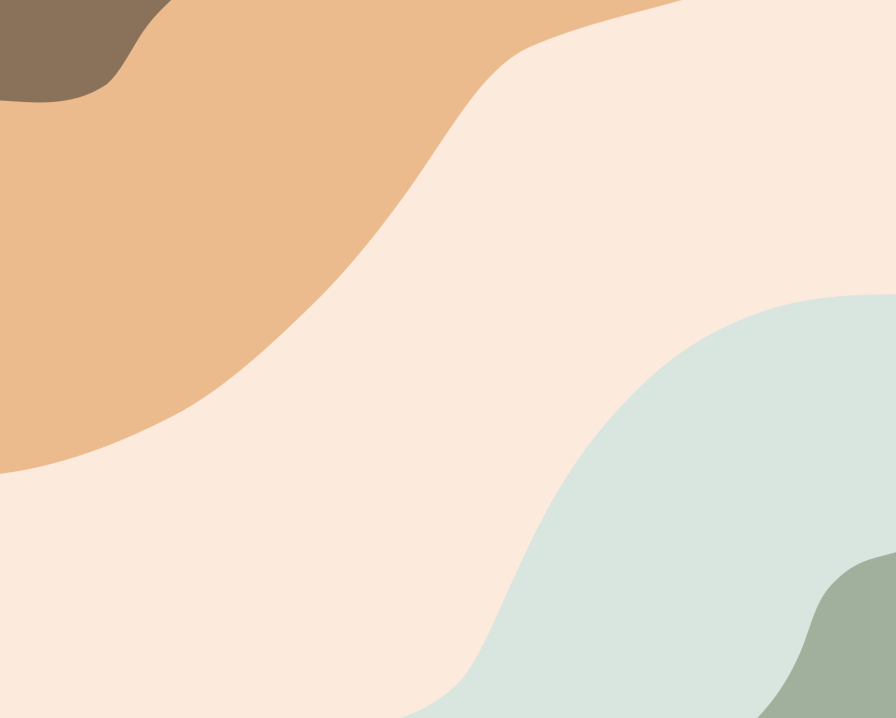
Give the GLSL for this background, as a WebGL 1 fragment shader.

```glsl
precision highp float;

uniform vec2 u_resolution;

const vec3 CREAM = vec3(0.990, 0.918, 0.867);
const vec3 APRICOT = vec3(0.922, 0.733, 0.553);
const vec3 BROWN = vec3(0.537, 0.447, 0.349);
const vec3 MINT = vec3(0.851, 0.898, 0.875);
const vec3 SAGE = vec3(0.627, 0.690, 0.616);
const float EDGE_SOFTNESS = 0.75; // half width of the edge blend, in pixels

// Curve knots: x, height and slope, in fractions of the canvas
const vec3 APRICOT_A = vec3(0.0, 0.340, 0.16);
const vec3 APRICOT_B = vec3(0.195, 0.422, 0.65);
const vec3 APRICOT_C = vec3(0.352, 0.580, 1.23);
const vec3 APRICOT_D = vec3(0.456, 0.736, 1.75);
const vec3 APRICOT_E = vec3(0.534, 0.875, 1.52);
const vec3 APRICOT_F = vec3(0.592, 0.935, 0.54);
const vec3 APRICOT_G = vec3(0.814, 1.021, 0.45);

const vec3 BROWN_A = vec3(0.0, 0.860, -0.06);
const vec3 BROWN_B = vec3(0.059, 0.858, 0.10);
const vec3 BROWN_C = vec3(0.117, 0.881, 0.81);
const vec3 BROWN_D = vec3(0.154, 0.945, 2.06);
const vec3 BROWN_E = vec3(0.206, 1.018, 1.30);

const vec3 MINT_A = vec3(0.417, -0.011, 0.34);
const vec3 MINT_B = vec3(0.510, 0.047, 1.19);
const vec3 MINT_C = vec3(0.560, 0.158, 2.81);
const vec3 MINT_D = vec3(0.612, 0.293, 2.28);
const vec3 MINT_E = vec3(0.710, 0.456, 1.25);
const vec3 MINT_F = vec3(0.846, 0.564, 0.45);
const vec3 MINT_G = vec3(1.0, 0.590, 0.0);

const vec3 SAGE_A = vec3(0.833, -0.016, 1.30);
const vec3 SAGE_B = vec3(0.892, 0.088, 2.75);
const vec3 SAGE_C = vec3(0.9115, 0.153, 2.85);
const vec3 SAGE_D = vec3(0.9375, 0.197, 1.15);
const vec3 SAGE_E = vec3(1.0, 0.231, 0.38);

// Rise and slope of a cubic Hermite span; the rise stays fixed past its ends
vec2 span(float x, vec3 a, vec3 b) {
    float width = b.x - a.x;
    float t = clamp((x - a.x) / width, 0.0, 1.0);
    float rise = b.y - a.y;
    float c1 = a.z * width;
    float c2 = 3.0 * rise - (2.0 * a.z + b.z) * width;
    float c3 = (a.z + b.z) * width - 2.0 * rise;
    float inside = step(a.x, x) * (1.0 - step(b.x, x));
    float slope = (c1 + t * (2.0 * c2 + 3.0 * c3 * t)) / width;
    return vec2(t * (c1 + t * (c2 + t * c3)), slope * inside);
}

// Height and slope of a smooth curve through five knots
vec2 curve(float x, vec3 a, vec3 b, vec3 c, vec3 d, vec3 e) {
    return vec2(a.y, 0.0) + span(x, a, b) + span(x, b, c)
        + span(x, c, d) + span(x, d, e);
}

// Antialiased coverage of the area above a curve
float above(vec2 p, vec2 edge) {
    float slope = edge.y * u_resolution.y / u_resolution.x;
    float dist = (p.y - edge.x) * u_resolution.y / length(vec2(1.0, slope));
    return smoothstep(-EDGE_SOFTNESS, EDGE_SOFTNESS, dist);
}

void main() {
    vec2 p = gl_FragCoord.xy / u_resolution;

    vec2 apricotEdge = curve(p.x, APRICOT_A, APRICOT_B, APRICOT_C, APRICOT_D, APRICOT_E)
        + span(p.x, APRICOT_E, APRICOT_F) + span(p.x, APRICOT_F, APRICOT_G);
    vec2 brownEdge = curve(p.x, BROWN_A, BROWN_B, BROWN_C, BROWN_D, BROWN_E);
    vec2 mintEdge = curve(p.x, MINT_A, MINT_B, MINT_C, MINT_D, MINT_E)
        + span(p.x, MINT_E, MINT_F) + span(p.x, MINT_F, MINT_G);
    vec2 sageEdge = curve(p.x, SAGE_A, SAGE_B, SAGE_C, SAGE_D, SAGE_E);

    // Upper left waves
    vec3 color = mix(CREAM, APRICOT, above(p, apricotEdge));
    color = mix(color, BROWN, above(p, brownEdge));

    // Lower right waves
    color = mix(MINT, color, above(p, mintEdge));
    color = mix(SAGE, color, above(p, sageEdge));

    gl_FragColor = vec4(color, 1.0);
}
```
